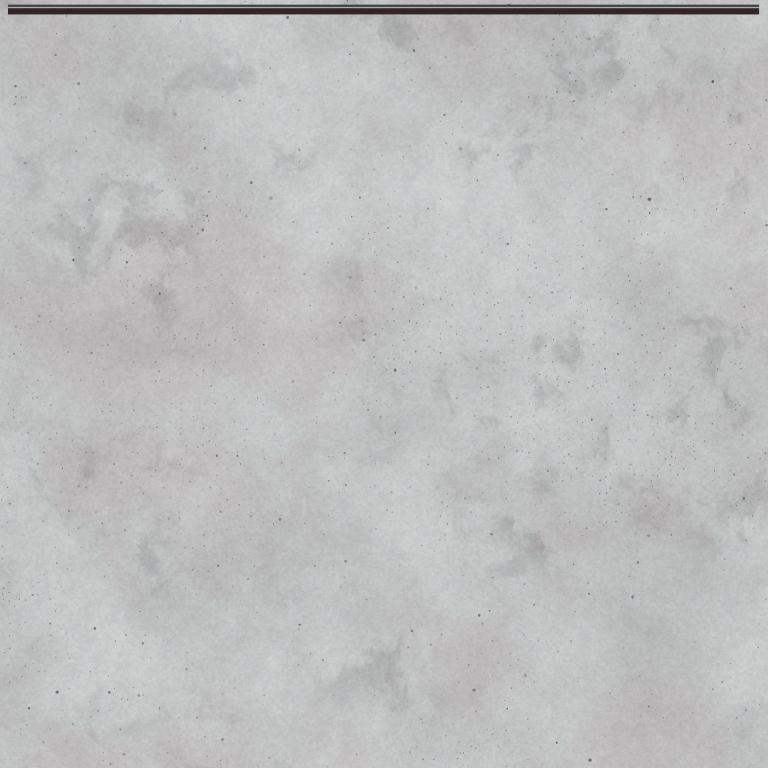
Reproduce this texture procedurally as a Shadertoy shader.

```glsl
// Pale mottled concrete with fine pits and a dark trim strip along the top edge.

const vec3 CONCRETE = vec3(0.755, 0.757, 0.757);
const vec3 COOL_TINT = vec3(-0.007, 0.005, 0.003);
const vec3 WARM_TINT = vec3(0.005, -0.005, -0.002);
const vec3 PIT_COLOR = vec3(0.33, 0.33, 0.34);
const vec3 STRIP_BROWN = vec3(0.20, 0.145, 0.15);
const vec3 STRIP_GREY = vec3(0.24, 0.25, 0.26);
const vec3 STRIP_GLINT = vec3(0.66, 0.67, 0.67);

float hash(vec2 p) {
    vec3 q = fract(vec3(p.xyx) * 0.1031);
    q += dot(q, q.yzx + 33.33);
    return fract((q.x + q.y) * q.z);
}

float valueNoise(vec2 p) {
    vec2 cell = floor(p);
    vec2 f = fract(p);
    f = f * f * (3.0 - 2.0 * f);
    float low = mix(hash(cell), hash(cell + vec2(1, 0)), f.x);
    float high = mix(hash(cell + vec2(0, 1)), hash(cell + vec2(1, 1)), f.x);
    return mix(low, high, f.y);
}

// Rotated octaves, normalised to 0..1
float fbm(vec2 p, int octaves, float gain) {
    float sum = 0.0, total = 0.0, amplitude = 1.0;
    for (int i = 0; i < octaves; i++) {
        sum += amplitude * valueNoise(p);
        total += amplitude;
        amplitude *= gain;
        p = mat2(1.6, 1.2, -1.2, 1.6) * p + 17.3;
    }
    return sum / total;
}

// Scattered round pits, one candidate per grid cell
float pits(vec2 uv, float cells, float density, float radius, float blur) {
    vec2 p = uv * cells;
    vec2 cell = floor(p);
    vec2 center = 0.25 + 0.5 * vec2(hash(cell + 11.0), hash(cell + 47.0));
    vec2 d = (fract(p) - center) / cells;
    d.x *= mix(0.8, 1.4, hash(cell + 83.0));
    float r = radius * mix(0.5, 1.2, hash(cell + 29.0));
    float present = step(hash(cell + 5.0), density);
    float strength = mix(0.3, 1.0, hash(cell + 61.0));
    return present * strength * (1.0 - smoothstep(r - blur, r + blur, length(d)));
}

// Soft-edged interval
float band(float x, float from, float to, float blur) {
    return smoothstep(from - blur, from + blur, x)
         * (1.0 - smoothstep(to - blur, to + blur, x));
}

vec3 concrete(vec2 uv, float pixel) {
    // Cloudy mottling with ragged, warped outlines
    vec2 warp = vec2(fbm(uv * 9.0 + 3.0, 4, 0.6), fbm(uv * 9.0 + 41.0, 4, 0.6)) - 0.5;
    vec2 p = uv + 0.06 * warp;
    float clouds = fbm(p * 7.0 + 7.0, 7, 0.68) - 0.5;
    float broad = fbm(p * 3.0 + 90.0, 3, 0.5);
    float tone = 0.16 * clouds + 0.035 * (broad - 0.5);

    // Darker stains gathered in patches
    float stainArea = smoothstep(0.42, 0.68, fbm(p * 6.0 + 60.0, 3, 0.5));
    float stain = smoothstep(0.50, 0.72, fbm(p * vec2(24.0, 20.0) + 120.0, 6, 0.65));
    tone -= 0.075 * stain * stainArea;

    // Fine sandy grain
    float grain = valueNoise(uv * 460.0) + 0.7 * valueNoise(uv * 230.0 + 9.0) - 0.85;
    tone += 0.038 * grain;

    float hue = fbm(p * 5.0 + 200.0, 4, 0.55) + 1.2 * clouds;
    vec3 color = CONCRETE + tone + mix(WARM_TINT, COOL_TINT, smoothstep(0.3, 0.7, hue));

    // Small pits cluster; larger ones are rare
    float cluster = smoothstep(0.35, 0.75, fbm(uv * 5.0 + 300.0, 3, 0.5));
    float holes = 0.60 * pits(uv, 130.0, 0.03 + 0.20 * cluster, 0.0010, 0.6 * pixel);
    holes = max(holes, 0.85 * pits(uv + 0.37, 48.0, 0.05, 0.0018, 0.6 * pixel));
    return mix(color, PIT_COLOR, holes);
}

vec3 addStrip(vec3 color, vec2 uv, float pixel) {
    float blur = 0.5 * pixel;
    float depth = 1.0 - uv.y;
    float across = band(uv.x, 0.0105, 0.9885, blur);
    color = mix(color, STRIP_GREY, across * band(depth, 0.0060, 0.0095, blur));
    color = mix(color, STRIP_GLINT, across * band(depth, 0.0088, 0.0108, blur));
    return mix(color, STRIP_BROWN, across * band(depth, 0.0108, 0.0188, blur));
}

void mainImage(out vec4 fragColor, in vec2 fragCoord) {
    vec2 uv = fragCoord / iResolution.xy;
    float pixel = 1.0 / iResolution.y;
    vec3 color = addStrip(concrete(uv, pixel), uv, pixel);
    fragColor = vec4(clamp(color, 0.0, 1.0), 1.0);
}
```
